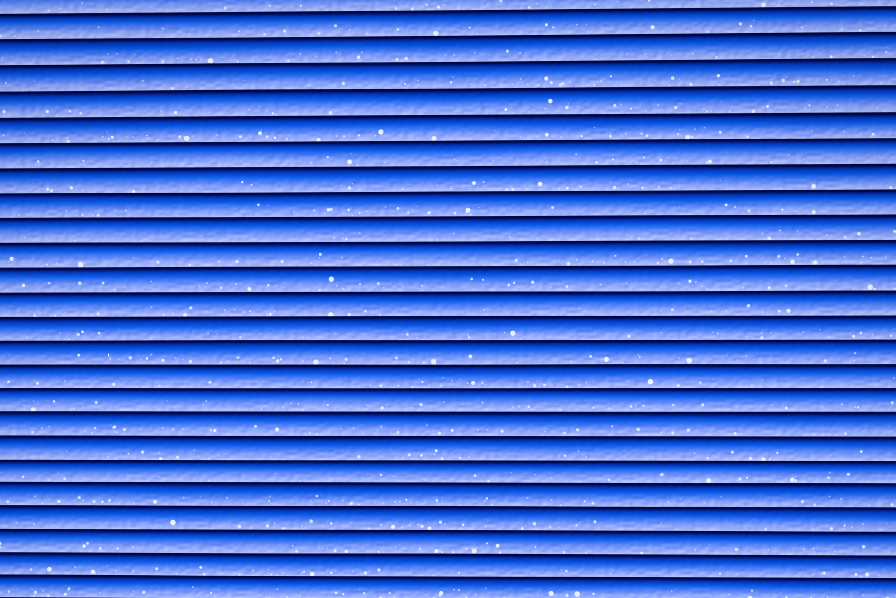
Write a Shadertoy shader that draws this texture.

```glsl
// Blue painted roller shutter: 24 horizontal slats, each shaded from a dark gap
// through blue to pale lilac. Slat rows come from an inverted perspective spacing;
// value noise adds the paint relief and hashed cells scatter white flecks.

const int STOPS = 7;

float hash(vec2 p) {
    return fract(sin(dot(p, vec2(127.1, 311.7))) * 43758.545);
}

float noise(vec2 p) {
    vec2 i = floor(p), f = fract(p);
    f = f * f * (3.0 - 2.0 * f);
    float low = mix(hash(i), hash(i + vec2(1, 0)), f.x);
    float high = mix(hash(i + vec2(0, 1)), hash(i + vec2(1, 1)), f.x);
    return mix(low, high, f.y);
}

// Slat number at depth y below the top; the pitch shrinks downwards
float slatIndex(float y, float firstGap, float pitch, float shrink) {
    float root = sqrt(pitch * pitch - 4.0 * shrink * (y - firstGap));
    return (pitch - root) / (2.0 * shrink);
}

// Shade across one slat, t = 0 at its upper gap and 1 at its lower lip
vec3 slatColor(float t) {
    vec3 shades[STOPS] = vec3[STOPS](
        vec3(0.00, 0.03, 0.27),  // gap
        vec3(0.00, 0.11, 0.51),  // navy
        vec3(0.01, 0.22, 0.73),  // deep blue
        vec3(0.04, 0.35, 0.91),  // blue
        vec3(0.29, 0.49, 0.96),  // sky
        vec3(0.51, 0.62, 0.98),  // pale
        vec3(0.66, 0.73, 0.99)); // lilac
    float stops[STOPS] = float[STOPS](0.05, 0.10, 0.18, 0.34, 0.53, 0.72, 0.93);
    vec3 color = shades[0];
    for (int i = 1; i < STOPS; i++)
        color = mix(color, shades[i], clamp((t - stops[i - 1]) / (stops[i] - stops[i - 1]), 0.0, 1.0));
    return color;
}

// One hashed fleck per cell along a slat, gathered on its lower half
float flecks(float x, float t, float slat, float pitch, float cellWidth,
             float density, float maxRadius, float seed, float px) {
    float cell = floor(x / cellWidth);
    vec2 id = vec2(cell + seed, slat + seed * 1.7);
    float radius = maxRadius * mix(0.4, 1.0, hash(id + 3.1));
    float margin = maxRadius + px;
    float cx = cell * cellWidth + mix(margin, cellWidth - margin, hash(id + 7.3));
    float ct = mix(0.48, 0.93, sqrt(hash(id + 11.9)));
    float d = length(vec2(x - cx, (t - ct) * pitch));
    float coverage = 1.0 - smoothstep(radius - 0.6 * px, radius + 0.6 * px, d);
    return coverage * step(hash(id), density);
}

void mainImage(out vec4 fragColor, in vec2 fragCoord) {
    float px = 1.0 / iResolution.y;
    vec2 p = fragCoord * px;
    float x = p.x - 0.5 * iResolution.x * px;
    float y = 1.0 - p.y;

    // Slats fan slightly from left to right and wobble a little
    const float basePitch = 0.0442, shrink = 0.000133;
    float level = y - 0.0135 * (y - 0.66) * x;
    level += 0.0012 * (noise(vec2(x * 3.0, y * 24.0)) - 0.5);
    float n = slatIndex(level, 0.0195, basePitch, shrink);
    n += 0.05 + 0.08 * (noise(vec2(n * 0.9, 4.0)) - 0.5);
    float slat = floor(n), t = fract(n);
    float pitch = basePitch - 2.0 * shrink * n;

    // Slat shading with a smoothed lower lip
    float tone = 0.05 * (hash(vec2(slat, 5.0)) - 0.5) + 0.05 * (noise(vec2(x * 5.0, slat * 3.0)) - 0.5);
    vec3 color = slatColor(t + tone * smoothstep(0.1, 0.4, t));

    // Pebbled paint relief, strongest where the slat catches light
    float lit = smoothstep(0.3, 0.75, t);
    vec2 grain = vec2(x * 125.0, y * 190.0) + 200.0;
    float relief = noise(grain) - noise(grain + vec2(0.5, 0.8));
    color += vec3(0.11, 0.09, 0.02) * relief * mix(0.15, 1.0, lit);

    // Fine dust, medium flecks and a few large chips, in uneven clusters
    float cluster = smoothstep(0.2, 0.8, noise(vec2(x * 6.0 + 40.0, slat * 2.3)));
    float dust = flecks(x, t, slat, pitch, 0.014, 0.15 + 0.3 * cluster, 0.0016, 13.0, px);
    float medium = flecks(x, t, slat, pitch, 0.026, 0.12 + 0.35 * cluster, 0.0030, 29.0, px);
    float chips = flecks(x, t, slat, pitch, 0.060, 0.06 + 0.22 * cluster, 0.0046, 47.0, px);
    float fleck = max(0.55 * dust, max(0.8 * medium, 0.95 * chips));
    color = mix(color, vec3(0.93, 0.96, 1.0), fleck);

    float lip = smoothstep(1.0 - 1.2 * px / pitch, 1.0, t);
    color = mix(color, slatColor(0.0), lip);

    // Slight falloff towards the top corners
    color *= 1.0 - 0.07 * smoothstep(0.5, 1.1, length(vec2(x, y - 0.75)));
    fragColor = vec4(clamp(color, 0.0, 1.0), 1.0);
}
```
